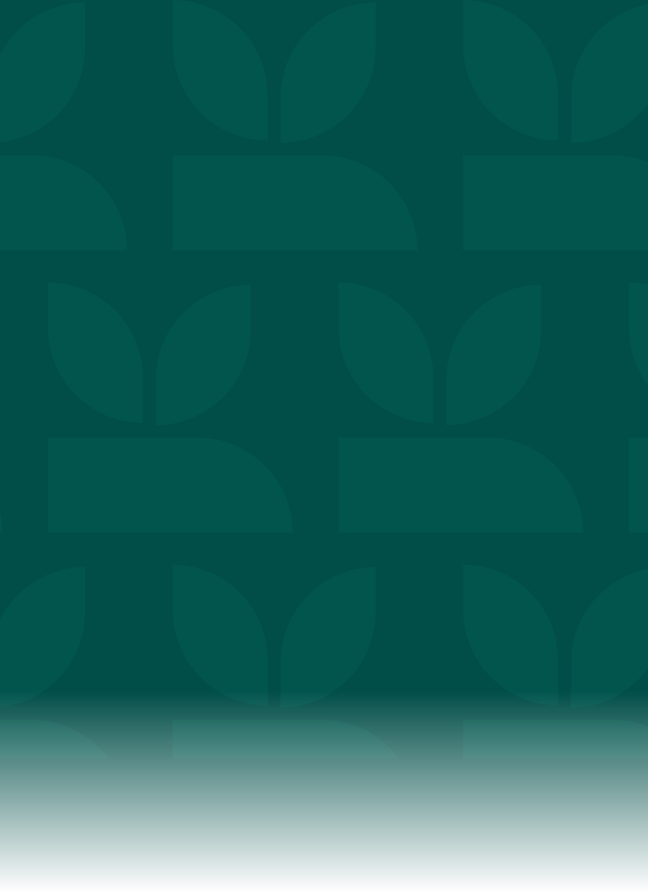
A Shadertoy shader for this pattern:

```glsl
// Staggered tone-on-tone sprouts: two leaves above a slab with one rounded end.
// Each motif is built from corner-rounded boxes repeated on a brick grid,
// then the whole sheet fades linearly to white along the bottom.

// Lengths are fractions of the canvas height, with y measured downwards.
const vec2  PITCH       = vec2(0.3242, 0.3151);
const vec2  ORIGIN      = vec2(0.1927, 0.0);
const float ROW_SHIFT   = 0.1393;
const vec2  CELL_MARGIN = vec2(0.02, 0.015);

const vec2  LEAF_SIZE   = vec2(0.1061, 0.1569);
const vec2  RIGHT_LEAF  = vec2(0.1204, 0.0026);
const vec2  SLAB_POS    = vec2(0.0, 0.1732);
const vec2  SLAB_SIZE   = vec2(0.2734, 0.1064);

const float PATTERN_END = 0.8464;
const float FADE_START  = 0.7708;
const float FADE_END    = 0.9960;

const vec3  GROUND = vec3(0.002, 0.302, 0.280);
const vec3  MOTIF  = vec3(0.004, 0.333, 0.302);
const vec3  PAPER  = vec3(1.0);

// Box from its top-left corner, with the corner facing 'side' rounded.
float roundedCornerBox(vec2 p, vec2 size, vec2 side, float radius) {
    vec2 halfSize = 0.5 * size;
    p -= halfSize;
    vec2 edge = abs(p) - halfSize;
    float box = length(max(edge, 0.0)) + min(max(edge.x, edge.y), 0.0);
    vec2 q = p * side - halfSize + radius;
    float arc = min(q.x, q.y) > 0.0 ? length(q) - radius : -1.0;
    return max(box, arc);
}

// Leaf with two opposite corners rounded by the full leaf width.
float leaf(vec2 p, vec2 side) {
    return max(roundedCornerBox(p, LEAF_SIZE, side, LEAF_SIZE.x),
               roundedCornerBox(p, LEAF_SIZE, -side, LEAF_SIZE.x));
}

float sprout(vec2 p) {
    float leaves = min(leaf(p, vec2(1.0, -1.0)),
                       leaf(p - RIGHT_LEAF, vec2(1.0, 1.0)));
    float slab = roundedCornerBox(p - SLAB_POS, SLAB_SIZE,
                                  vec2(1.0, -1.0), SLAB_SIZE.y);
    return min(leaves, slab);
}

void mainImage(out vec4 fragColor, in vec2 fragCoord) {
    float pixel = 1.0 / iResolution.y;
    vec2 p = vec2(fragCoord.x, iResolution.y - fragCoord.y) * pixel;

    // Brick grid: every other row slides left
    vec2 g = p - ORIGIN + CELL_MARGIN;
    float row = floor(g.y / PITCH.y);
    g.x += ROW_SHIFT * mod(row, 2.0);
    vec2 local = mod(g, PITCH) - CELL_MARGIN;

    // Motif, cut off at the end of the printed area
    float d = max(sprout(local), p.y - PATTERN_END);
    float ink = 1.0 - smoothstep(-0.75 * pixel, 0.75 * pixel, d);
    vec3 color = mix(GROUND, MOTIF, ink);

    // Fade to paper
    float fade = clamp((p.y - FADE_START) / (FADE_END - FADE_START), 0.0, 1.0);
    fragColor = vec4(mix(color, PAPER, fade), 1.0);
}
```
